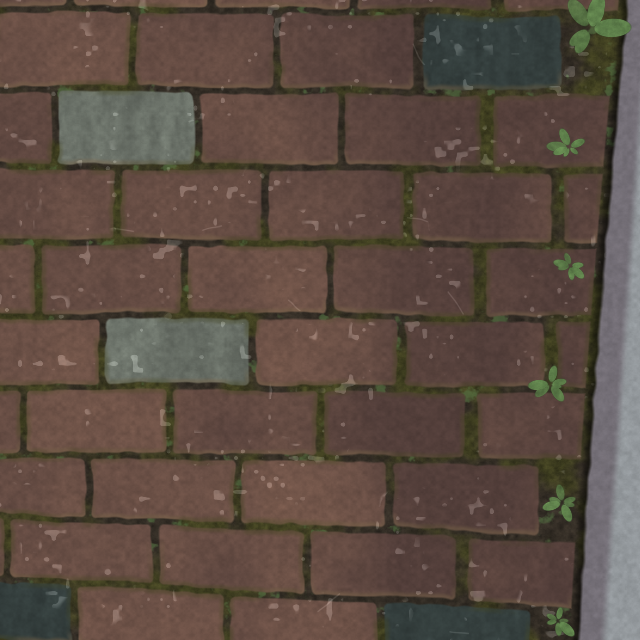
This texture is drawn by a three.js fragment shader. Its source:

```glsl
// Weathered red brick paving with mossy joints, a few grey bricks and a stone curb.
varying vec2 vUv;

const vec3 BRICK_DARK = vec3(0.325, 0.245, 0.228);
const vec3 BRICK_LIGHT = vec3(0.455, 0.340, 0.292);
const vec3 SLATE = vec3(0.205, 0.245, 0.240);
const vec3 GREY = vec3(0.415, 0.440, 0.405);
const vec3 SOIL = vec3(0.200, 0.175, 0.145);
const vec3 MOSS = vec3(0.265, 0.270, 0.120);
const vec3 SAND = vec3(0.480, 0.400, 0.290);
const vec3 LEAF = vec3(0.340, 0.460, 0.270);
const vec3 CURB_FACE = vec3(0.455, 0.435, 0.465);
const vec3 CURB_TOP = vec3(0.580, 0.600, 0.615);

float hash(vec2 p) {
  return fract(sin(dot(p, vec2(127.1, 311.7))) * 43758.5453);
}

float noise(vec2 p) {
  vec2 i = floor(p), f = fract(p);
  f = f * f * (3.0 - 2.0 * f);
  return mix(mix(hash(i), hash(i + vec2(1, 0)), f.x),
             mix(hash(i + vec2(0, 1)), hash(i + vec2(1, 1)), f.x), f.y);
}

float fbm(vec2 p) {
  float sum = 0.0, amp = 0.5;
  for (int i = 0; i < 4; i++) {
    sum += amp * noise(p);
    p = p * 2.03 + 17.0;
    amp *= 0.5;
  }
  return sum;
}

float roundBox(vec2 p, vec2 halfSize, float r) {
  vec2 d = abs(p) - halfSize + r;
  return length(max(d, 0.0)) + min(max(d.x, d.y), 0.0) - r;
}

float segment(vec2 p, vec2 a, vec2 b) {
  vec2 ab = b - a;
  return length(p - a - ab * clamp(dot(p - a, ab) / dot(ab, ab), 0.0, 1.0));
}

// 1 when a brick has the given column and row
float isBrick(vec2 id, float column, float row) {
  return step(length(id - vec2(column, row)), 0.5);
}

float curbEdge(float v) { return 0.902 + 0.055 * v + 0.022 * v * v; }

// Row and column coordinates, rows counted downwards and narrowing; size is the cell size
vec2 brickGrid(vec2 p, out vec2 size) {
  float y = 1.0 - p.y;
  float tilt = 0.006 + 0.05 * smoothstep(0.65, 0.95, y);
  float t = y - 0.017 - tilt * (p.x - 0.39);
  float row = (0.125 - sqrt(0.015625 - 0.00572 * t)) / 0.00286;
  float n = floor(row);
  size = vec2(0.219 + 0.002 * n, 0.124 - 0.00286 * n);
  float start = 0.207 - 0.0115 * n - 0.5 * size.x * mod(n, 2.0);
  return vec2((p.x - 0.025 * p.x * p.x - start) / size.x, row);
}

// Colour of one brick: shade by place, mottling, and the odd grey ones
vec3 brickColor(vec2 id, vec2 p) {
  float shade = smoothstep(0.38, 0.66, p.x + 0.12 * (p.y - 0.4) + 0.25 * (fbm(p * 6.0) - 0.5));
  float light = 0.72 - 0.62 * shade + 0.4 * (hash(id) - 0.5) + 0.9 * (fbm(p * 9.0 + id) - 0.47);
  vec3 col = mix(BRICK_DARK, BRICK_LIGHT, clamp(light, 0.0, 1.2));
  float pale = isBrick(id, 0.0, 1.0) + isBrick(id, 0.0, 4.0);
  float slate = isBrick(id, 2.0, 0.0) + isBrick(id, -1.0, 8.0) + isBrick(id, 2.0, 8.0);
  float streak = 0.85 + 0.32 * fbm(vec2(p.x * 50.0, p.y * 14.0));
  col = mix(col, GREY * streak, pale);
  return mix(col, SLATE * streak, slate);
}

// Coverage of a small plant with leaves fanned around its centre
float plant(vec2 p, float radius, float seed) {
  float cover = 0.0;
  for (int i = 0; i < 6; i++) {
    float k = float(i), a = k * 1.05 + 1.2 * hash(vec2(k, seed));
    float len = radius * (0.45 + 0.55 * hash(vec2(seed, k)));
    vec2 q = vec2(cos(a) * p.x + sin(a) * p.y, cos(a) * p.y - sin(a) * p.x);
    float d = length(vec2(q.x - 0.6 * len, q.y * 2.0)) - 0.48 * len;
    cover = max(cover, smoothstep(0.002, -0.002, d) * (0.7 + 0.3 * hash(vec2(a, k))));
  }
  return cover;
}

void main() {
  vec2 p = vUv, size;
  vec2 warped = p + 0.007 * (vec2(noise(p * 9.0), noise(p * 9.0 + 40.0)) - 0.5)
                  + 0.004 * (vec2(noise(p * 55.0), noise(p * 55.0 + 9.0)) - 0.5);
  vec2 grid = brickGrid(warped, size), id = floor(grid);
  float edge = curbEdge(p.y), grain = fbm(p * 130.0);

  // Joints of soil and moss
  float mossy = smoothstep(0.35, 0.65, fbm(p * 16.0 + 5.0));
  vec3 col = mix(SOIL, MOSS, mossy * 0.75) * (0.65 + 0.75 * grain);
  col = mix(col, LEAF, 0.6 * smoothstep(0.64, 0.76, fbm(p * 42.0)));

  // Bricks, with some missing beside the curb
  vec2 gap = vec2(0.0055 + 0.004 * smoothstep(0.55, 0.75, p.x), 0.005);
  float d = roundBox((fract(grid) - 0.5) * size, 0.5 * size - gap, 0.007);
  d = max(d, p.x - edge + 0.012);
  float missing = isBrick(id, 3.0, 0.0) + isBrick(id, 3.0, 6.0) + isBrick(id, 3.0, 8.0);
  vec3 brick = brickColor(id, p) * (0.88 + 0.25 * grain);
  float rim = smoothstep(-0.010, -0.002, d);
  brick = mix(brick, MOSS, 0.35 * rim * mossy);
  brick = mix(brick, SAND, 0.45 * rim * smoothstep(0.7, 0.95, fract(grid.y)) * (1.0 - mossy));
  col = mix(col, brick, smoothstep(0.002, -0.002, d) * (1.0 - missing));

  // Pale scratches and specks
  for (int i = 0; i < 9; i++) {
    float k = float(i);
    vec2 a = vec2(0.15 + 0.75 * hash(vec2(k, 3.0)), hash(vec2(k, 8.0)));
    vec2 b = a + 0.07 * (vec2(hash(vec2(k, 5.0)), hash(vec2(k, 6.0))) - 0.5);
    col += 0.09 * smoothstep(0.0022, 0.0, segment(warped, a, b));
  }
  col += 0.14 * smoothstep(0.77, 0.87, noise(p * 95.0)) * smoothstep(0.62, 0.72, noise(p * 23.0));

  // Curb: shadowed foot, face and paler top
  float toCurb = p.x - edge + 0.004 * (noise(p * 40.0) - 0.5);
  col *= 1.0 - 0.5 * smoothstep(-0.014, 0.0, toCurb);
  vec3 curb = mix(CURB_FACE, CURB_TOP, smoothstep(-0.008, 0.008, p.x - 0.943 - 0.07 * p.y));
  col = mix(col, curb * (0.9 + 0.2 * grain), smoothstep(-0.001, 0.006, toCurb));

  // Weeds along the curb, largest at the top
  for (int i = 0; i < 6; i++) {
    float k = float(i), v = 0.03 + 0.185 * k;
    float x = curbEdge(v) - 0.025 - 0.045 * hash(vec2(k, 2.0));
    float leaf = plant(p - vec2(x, v), 0.034 + 0.03 * step(4.5, k), k);
    col = mix(col, LEAF * (0.65 + 0.5 * leaf) * (0.8 + 0.4 * grain), min(leaf * 1.2, 1.0));
  }
  gl_FragColor = vec4(col, 1.0);
}
```
